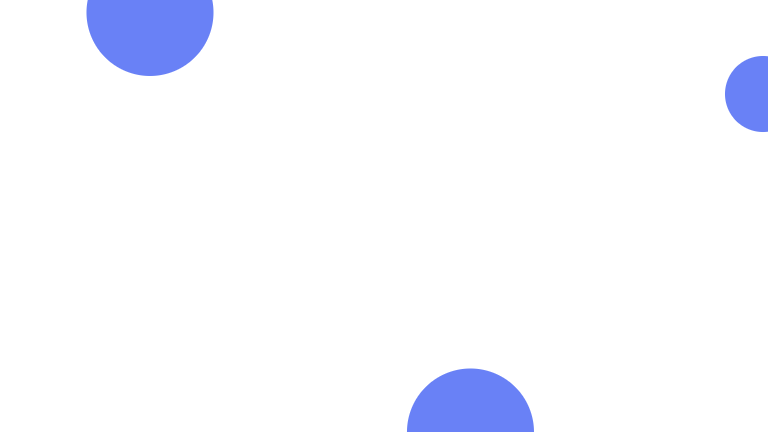
A Shadertoy shader for this background:

```glsl
#define PAPER vec3(1.0)
#define DISC_BLUE vec3(0.410, 0.507, 0.963)
// Discs: centre as a fraction of the canvas, radius in canvas heights
#define TOP_DISC vec3(0.1953, 0.9711, 0.1470)
#define RIGHT_DISC vec3(0.9935, 0.7824, 0.0880)
#define BOTTOM_DISC vec3(0.6126, 0.0, 0.1470)

// Signed distance to a disc, in canvas heights
float discDistance(vec2 point, vec3 disc, float aspect) {
    vec2 centre = disc.xy * vec2(aspect, 1.0);
    return length(point - centre) - disc.z;
}

void mainImage(out vec4 fragColor, in vec2 fragCoord) {
    float aspect = iResolution.x / iResolution.y;
    vec2 point = fragCoord / iResolution.y;

    // Union of the three discs
    float dist = discDistance(point, TOP_DISC, aspect);
    dist = min(dist, discDistance(point, RIGHT_DISC, aspect));
    dist = min(dist, discDistance(point, BOTTOM_DISC, aspect));

    // One-pixel soft edge
    float coverage = clamp(0.5 - dist * iResolution.y, 0.0, 1.0);
    fragColor = vec4(mix(PAPER, DISC_BLUE, coverage), 1.0);
}
```
